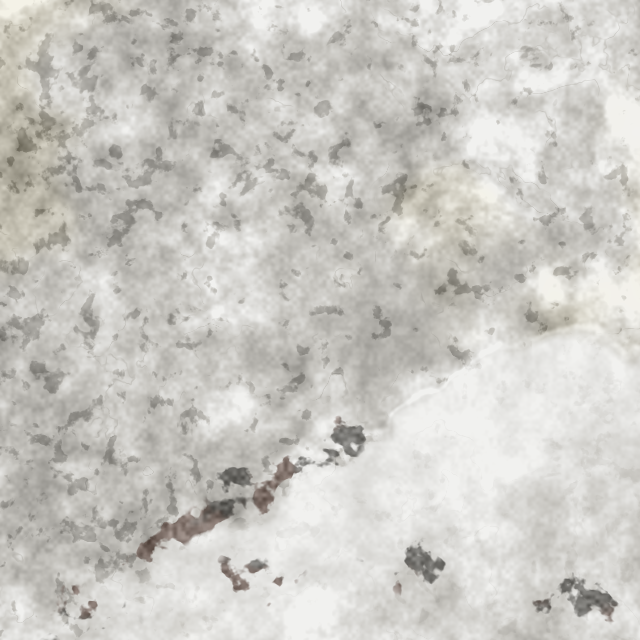
Reproduce this texture procedurally as a WebGL 1 fragment shader.

```glsl
precision highp float;

uniform vec2 u_resolution;

const vec3 RUST = vec3(0.43, 0.36, 0.33);
const vec3 CHARCOAL = vec3(0.36, 0.355, 0.34);

float hash(vec2 p) {
  vec3 q = fract(p.xyx * 0.1031);
  q += dot(q, q.yzx + 33.33);
  return fract((q.x + q.y) * q.z);
}

float valueNoise(vec2 p) {
  vec2 cell = floor(p);
  vec2 f = fract(p);
  f = f * f * (3.0 - 2.0 * f);
  float low = mix(hash(cell), hash(cell + vec2(1.0, 0.0)), f.x);
  float high = mix(hash(cell + vec2(0.0, 1.0)), hash(cell + 1.0), f.x);
  return mix(low, high, f.y);
}

// Four rotated octaves, centred on zero
float fbm(vec2 p) {
  float sum = 0.0;
  float weight = 0.533;
  for (int i = 0; i < 4; i++) {
    sum += weight * (valueNoise(p) - 0.5);
    p = mat2(1.6, 1.2, -1.2, 1.6) * p + 17.3;
    weight *= 0.5;
  }
  return sum;
}

float blob(vec2 p, vec2 center, vec2 radius) {
  vec2 q = (p - center) / radius;
  return exp(-dot(q, q));
}

// Thin line along the zero level of a noise field
float crack(float field, float width) {
  return 1.0 - smoothstep(0.0, width, abs(field));
}

// Signed depth below the rising edge of the white vein
float veinDepth(vec2 p, float wobble) {
  return 0.455 * smoothstep(-0.1, 0.9, p.x) - p.y + wobble;
}

// Where dark mineral crust gathers: along the edge and in lower clusters
float crustMask(vec2 p, float depth) {
  float along = smoothstep(0.02, 0.25, p.x) * (1.0 - smoothstep(0.46, 0.68, p.x));
  float band = (depth + 0.002) / 0.022;
  float mask = along * exp(-band * band);
  for (int i = 0; i < 4; i++) {
    float k = float(i);
    vec2 center = vec2(0.15 + 0.25 * k, 0.03 + 0.03 * k * (3.4 - k));
    vec2 radius = vec2(0.05 + 0.025 * hash(vec2(k, 4.0)), 0.045);
    mask = max(mask, 0.9 * blob(p, center, radius));
  }
  return mask;
}

vec3 stoneColor(float tone, float warmth) {
  float neutral = smoothstep(0.74, 0.93, tone);
  vec3 tint = mix(vec3(0.008, 0.0, -0.022), vec3(0.001, 0.0, -0.009), neutral);
  return vec3(tone) + tint + warmth * vec3(0.012, 0.004, -0.03);
}

void main() {
  vec2 uv = gl_FragCoord.xy / u_resolution;
  vec2 warp = vec2(fbm(uv * 6.0 + 3.1), fbm(uv * 6.0 + 41.7));
  vec2 p = uv + 0.12 * warp;

  // Noise layers from broad clouds to fine grain
  float clouds = fbm(p * 4.0 + 8.0);
  float lumps = fbm(p * 11.0 + 25.0);
  float mottle = fbm(uv * 30.0 + 0.6 * warp + 60.0);
  float grain = valueNoise(uv * 150.0) - 0.5;
  float flecks = fbm(uv * 48.0 + 2.0 * warp + 90.0);

  float depth = veinDepth(uv, 0.16 * warp.x + 0.05 * lumps);
  float vein = smoothstep(-0.006, 0.035, depth);
  vein *= 0.45 + 0.55 * smoothstep(0.1, 0.4, uv.x);

  // Grey stone with pale lumps and a smooth darker hollow
  float hollow = blob(p, vec2(0.64, 0.47), vec2(0.18, 0.11));
  float stone = 0.775 + 0.27 * clouds + 0.16 * lumps;
  stone += 0.07 * smoothstep(0.1, 0.28, lumps + 0.4 * clouds);
  stone += 0.03 * blob(uv, vec2(0.2, 0.85), vec2(0.28, 0.2));
  stone -= 0.065 * hollow;

  // White vein fading into cloudy grey with depth
  float fade = smoothstep(0.08, 0.38, depth);
  float white = 0.915 - 0.075 * fade + (0.1 + 0.3 * fade) * clouds + 0.1 * lumps;
  float tone = mix(stone, white, vein);

  float roughness = mix(1.0 - 0.3 * hollow, 0.4 + 0.4 * fade, vein);
  tone += roughness * (0.33 * mottle + 0.085 * grain);

  // Pale rim, hairline cracks and scattered flecks
  tone += 0.07 * crack(depth - 0.008, 0.009) * smoothstep(0.3, 0.6, uv.x);
  float broken = smoothstep(0.0, 0.2, mottle + 0.5 * clouds);
  tone -= 0.07 * crack(lumps + 0.25 * mottle, 0.016) * broken * (1.0 - 0.6 * vein);
  float fleckCover = smoothstep(0.13, 0.25, flecks - 0.25 * clouds);
  tone -= 0.16 * fleckCover * (1.0 - 0.75 * vein);

  float warmth = smoothstep(0.02, 0.25, fbm(p * 3.0 + 120.0)) * (1.0 - vein);
  vec3 color = stoneColor(min(tone, 0.945), warmth);

  // Broken dark crust with rusty parts
  float mask = crustMask(uv + 0.08 * warp, depth);
  float grit = fbm(uv * 34.0 + 1.5 * warp + 150.0);
  float crust = smoothstep(0.17, 0.28, grit + 0.27 * mask - 0.06) * smoothstep(0.08, 0.4, mask);
  float rust = smoothstep(-0.05, 0.15, fbm(uv * 14.0 + 200.0));
  vec3 crustColor = mix(CHARCOAL, RUST, rust) + 0.25 * grain + 0.2 * mottle;
  color = mix(color, crustColor, 0.8 * crust);

  gl_FragColor = vec4(clamp(color, 0.0, 1.0), 1.0);
}
```
